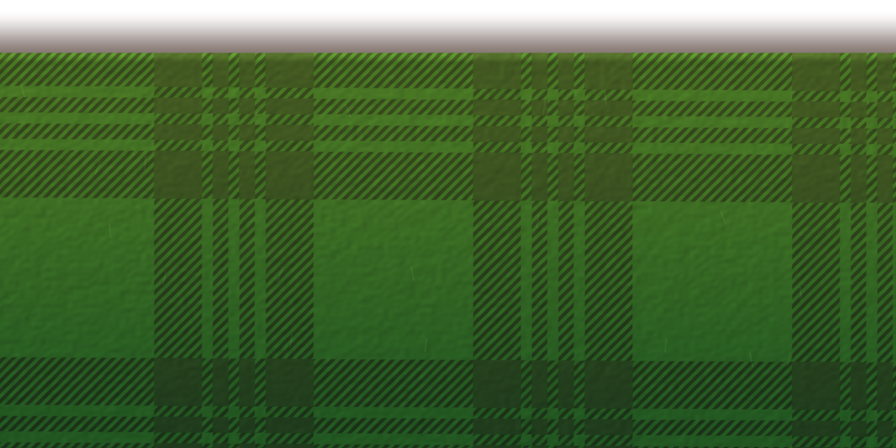
Give the GLSL for this pattern, as a Shadertoy shader.

```glsl
// Green tartan cloth under a pale header that fades to a warm shadow.
// Warp and weft share one stripe profile and interlace through a diagonal twill;
// a vertical gradient, embossed grain and sparse scuffs finish the surface.

float hash(vec2 p) {
    return fract(sin(dot(p, vec2(127.1, 311.7))) * 43758.5453);
}

float noise(vec2 p) {
    vec2 i = floor(p), f = fract(p);
    f = f * f * (3.0 - 2.0 * f);
    return mix(mix(hash(i), hash(i + vec2(1, 0)), f.x),
               mix(hash(i + vec2(0, 1)), hash(i + vec2(1, 1)), f.x), f.y);
}

// 1 inside a stripe of the given half width, softened by w
float stripe(float d, float halfWidth, float w) {
    return 1.0 - smoothstep(halfWidth - w, halfWidth + w, abs(d));
}

// Dark band over half the repeat, split by three light lines
float darkThread(float t, float w) {
    float d = abs(fract(t + 0.25) - 0.5);
    float lines = max(stripe(d, 0.017, w), stripe(d - 0.083, 0.017, w));
    return stripe(d, 0.25, w) * (1.0 - lines);
}

// Fine bumps lit from the upper left
float grain(vec2 p) {
    vec2 q = p * vec2(85.0, 100.0);
    float fine = noise(q) - noise(q + vec2(0.5, -0.5));
    float coarse = noise(q * 0.45) - noise(q * 0.45 + vec2(0.4, -0.4));
    return fine + 0.6 * coarse;
}

// Occasional short, faint strokes scattered over a grid
float scuffs(vec2 p, float px) {
    vec2 cell = floor(p * 7.0);
    vec2 center = 0.25 + 0.5 * vec2(hash(cell + 3.1), hash(cell + 7.7));
    vec2 q = fract(p * 7.0) - center;
    float angle = 0.9 * (hash(cell + 5.3) - 0.5);
    q = mat2(cos(angle), sin(angle), -sin(angle), cos(angle)) * q;
    q.y -= clamp(q.y, -0.1, 0.1);
    return step(0.72, hash(cell)) * stripe(length(q), 0.01, 7.0 * px);
}

void mainImage(out vec4 fragColor, in vec2 fragCoord) {
    float px = 1.0 / iResolution.y;
    vec2 p = fragCoord * px;
    float down = 1.0 - p.y;

    // Cloth coordinates in repeats, with a slight sag to the right
    vec2 cloth = vec2(p.x - 0.344, down - 0.085 - 0.006 * p.x) / 0.712;
    float w = px / 0.712;

    // Interlace the two thread directions, 32 twill ribs per repeat
    float warp = darkThread(cloth.x, w);
    float weft = darkThread(cloth.y, w);
    float rib = abs(fract((cloth.x + cloth.y) * 32.0) - 0.5) - 0.25;
    float soft = max(32.0 * w, 0.06);
    float twill = smoothstep(-soft, soft, rib);
    float dark = mix(warp, weft, twill);

    // Thread colours shift from olive at the top to deep green below
    float depth = smoothstep(0.15, 1.05, down);
    vec3 lightGreen = mix(vec3(0.28, 0.46, 0.14), vec3(0.13, 0.34, 0.13), depth);
    vec3 darkGreen = mix(vec3(0.26, 0.345, 0.13), vec3(0.12, 0.23, 0.11), depth);
    darkGreen *= 1.0 - 0.16 * abs(warp - weft);
    vec3 color = mix(lightGreen, darkGreen, dark);

    // Grain, scuffs and the lit upper rim
    color *= 1.0 + 0.11 * grain(p);
    color += 0.05 * scuffs(p, px);
    color *= 1.0 + 0.32 * (1.0 - smoothstep(0.122, 0.142, down));

    // Header: white falling into a warm grey shadow
    float shade = smoothstep(0.02, 0.135, down);
    vec3 header = mix(vec3(1.0), vec3(0.5, 0.44, 0.42), shade);
    color = mix(header, color, smoothstep(-px, px, down - 0.118));

    fragColor = vec4(color, 1.0);
}
```
